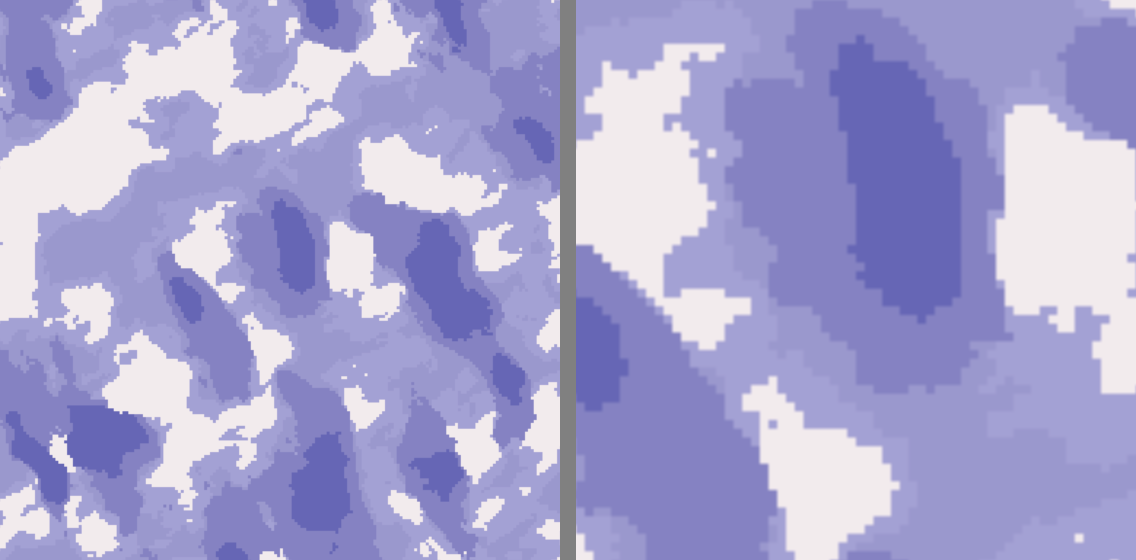
Left, the full canvas; right, a detail of the centre.
Write a Shadertoy shader that draws this texture.

```glsl
// Mottled lavender camouflage: slanted dark blobs with soft halos and ragged pale patches.

vec2 hash2(vec2 p) {
    vec3 h = fract(vec3(p.xyx) * vec3(0.1031, 0.1030, 0.0973));
    h += dot(h, h.yzx + 33.33);
    return fract((h.xx + h.yz) * h.zy);
}

// Dot product of a random unit gradient with the offset from its lattice corner
float corner(vec2 cell, vec2 offset) {
    float angle = 6.2832 * hash2(cell + 71.0).x;
    return dot(vec2(cos(angle), sin(angle)), offset);
}

float gradientNoise(vec2 p) {
    vec2 i = floor(p), f = p - i;
    vec2 w = f * f * f * (f * (f * 6.0 - 15.0) + 10.0);
    vec2 e = vec2(0.0, 1.0);
    return mix(mix(corner(i, f), corner(i + e.yx, f - e.yx), w.x),
               mix(corner(i + e.xy, f - e.xy), corner(i + e.yy, f - e.yy), w.x), w.y);
}

float fbm(vec2 p) {
    float sum = 0.0, amplitude = 1.0;
    for (int i = 0; i < 5; i++) {
        sum += amplitude * gradientNoise(p);
        p = mat2(0.8, 0.6, -0.6, 0.8) * p * 2.0 + 17.3;
        amplitude *= 0.5;
    }
    return sum;
}

// Signed distance, in cell units, to scattered slanted ellipses of varied size
float blobDistance(vec2 q) {
    vec2 home = floor(q);
    float nearest = 9.0;
    for (int y = -1; y <= 1; y++)
    for (int x = -1; x <= 1; x++) {
        vec2 cell = home + vec2(x, y);
        vec2 d = q - cell - 0.15 - 0.7 * hash2(cell + 5.0);
        vec2 variety = hash2(cell + 40.0);
        d.x += (variety.x - 0.5) * 0.8 * d.y;
        nearest = min(nearest, length(d) - mix(0.05, 0.29, variety.y));
    }
    return nearest;
}

vec3 camouflage(vec2 p) {
    // Steep axes falling to the right, bent by slow noise
    vec2 q = vec2(dot(p, vec2(0.89, 0.45)) * 4.8, dot(p, vec2(0.45, -0.89)) * 2.3);
    q += 0.25 * vec2(gradientNoise(p * 5.0 + 9.0), gradientNoise(p * 5.0 + 31.0));
    float blob = blobDistance(q + 20.0) + 0.13 * fbm(p * 14.0 + 50.0);
    float halo = blob - 0.15 + 0.3 * fbm(q * vec2(1.6, 1.3) + 80.0);

    // Pale patches rise to the right and keep clear of the halos
    vec2 s = vec2(dot(p, vec2(0.8, 0.6)) * 4.6, dot(p, vec2(-0.6, 0.8)) * 7.0);
    float pale = fbm(s + 120.0) - 0.30 + 2.0 * min(halo, 0.12);

    vec3 color = pale > -0.22 ? vec3(0.64, 0.63, 0.83) : vec3(0.605, 0.595, 0.805);
    if (halo < 0.0) color = vec3(0.52, 0.51, 0.76);
    if (pale > 0.0) color = vec3(0.95, 0.92, 0.93);
    if (blob < 0.0) color = vec3(0.40, 0.40, 0.71);
    return color;
}

void mainImage(out vec4 fragColor, in vec2 fragCoord) {
    // Coarse grain: blend four neighbouring grid samples with a steepened ramp
    float grains = 192.0;
    vec2 g = fragCoord / iResolution.y * grains - 0.5;
    vec2 base = floor(g);
    vec2 w = smoothstep(0.2, 0.8, g - base);
    vec3 color = vec3(0.0);
    for (int k = 0; k < 4; k++) {
        vec2 o = vec2(k & 1, k >> 1);
        vec2 weight = mix(1.0 - w, w, o);
        color += weight.x * weight.y * camouflage((base + o + 0.5) / grains);
    }
    fragColor = vec4(color, 1.0);
}
```
